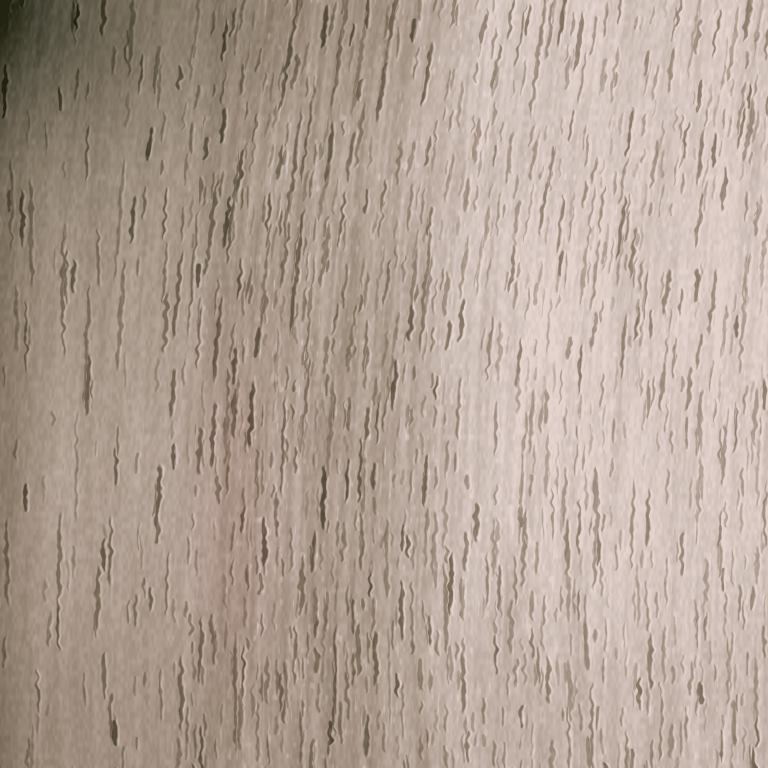
Write a WebGL 2 fragment shader that draws this texture.

```glsl
#version 300 es
precision highp float;
// Pale wood board under uneven light: a smooth tone field carries fine vertical
// fibres and tapered dark pores with a bright lip. Pores are jittered dashes,
// one per grid cell, drawn in three layers of different size.

#define DARK vec3(0.35, 0.31, 0.25)
#define LIGHT vec3(0.81, 0.75, 0.72)
#define PORE_DEPTH 0.30
#define LIP_GAIN 0.10
#define FIBRE_GAIN 0.075
#define GRIT_GAIN 0.065
#define LEAN 0.15
#define EDGE 0.0013

uniform vec2 u_resolution;
out vec4 outColor;

float hash(vec2 p) {
    vec3 q = fract(vec3(p.xyx) * 0.1031);
    q += dot(q, q.yzx + 33.33);
    return fract((q.x + q.y) * q.z);
}

float noise(vec2 p) {
    vec2 i = floor(p), f = fract(p);
    f = f * f * (3.0 - 2.0 * f);
    return mix(mix(hash(i), hash(i + vec2(1, 0)), f.x),
               mix(hash(i + vec2(0, 1)), hash(i + vec2(1, 1)), f.x), f.y);
}

float fbm(vec2 p) {
    float sum = 0.0, gain = 0.5;
    for (int i = 0; i < 4; i++) {
        sum += gain * noise(p);
        p = p * 2.03 + 17.0;
        gain *= 0.5;
    }
    return sum / 0.9375;
}

// Pore layer: x is the dark groove, y is the bright lip on its right side
vec2 pores(vec2 p, vec2 cell, float halfWidth, float density, float seed) {
    float edge = max(EDGE, 0.7 / u_resolution.y);
    float wobble = (noise(p * vec2(60.0, 110.0) + seed) - 0.5) * 0.0045;
    float ragged = 0.55 + 0.9 * noise(p * vec2(150.0, 170.0) + seed);
    vec2 home = floor(p / cell), result = vec2(0.0);
    for (int j = -1; j <= 1; j++)
    for (int i = -1; i <= 1; i++) {
        vec2 id = home + vec2(i, j), key = id + seed + 50.0;
        vec2 jitter = vec2(hash(key), hash(key + 71.3));
        vec2 centre = (id + 0.1 + 0.8 * jitter) * cell;
        float clump = noise(centre * vec2(17.0, 9.0) + seed);
        float present = step(hash(key + 19.7), density * (0.45 + 1.1 * clump));
        float halfLength = cell.y * mix(0.18, 0.55, hash(key + 43.1));
        float lean = LEAN * smoothstep(0.15, 0.85, centre.y) * smoothstep(0.0, 0.35, centre.x);
        lean += 0.06 * (hash(key + 5.9) - 0.5);
        vec2 d = p - centre;
        d.x += wobble - lean * d.y;
        float taper = max(0.0, 1.0 - pow(abs(d.y) / halfLength, 2.0));
        float w = halfWidth * mix(0.6, 1.3, hash(key + 88.2)) * sqrt(taper) * ragged;
        float strength = present * mix(0.45, 1.0, hash(key + 31.4)) * smoothstep(0.0, 0.35, taper);
        float groove = 1.0 - smoothstep(w - edge, w + edge, abs(d.x));
        float lip = 1.0 - smoothstep(0.0, 2.0 * edge, abs(d.x - w - 1.6 * edge));
        result = max(result, strength * vec2(groove, lip));
    }
    return result;
}

// Broad light and dark areas of the board
float boardTone(vec2 p) {
    float bend = 0.03 * (fbm(vec2(p.x * 3.0, p.y * 2.5)) - 0.5);
    float x = p.x + bend;
    float tone = mix(0.715, 0.835, smoothstep(0.42, 0.72, x));
    tone -= 0.055 * exp(-pow((x - 0.29) / 0.03, 2.0));
    tone -= 0.02 * smoothstep(0.28, 0.34, x) * (1.0 - smoothstep(0.5, 0.6, x));
    tone -= 0.16 * exp(-p.x / 0.06);
    tone -= 0.07 * smoothstep(0.75, 1.0, p.y) * (1.0 - smoothstep(0.3, 0.75, p.x));
    tone -= 0.06 * (1.0 - smoothstep(0.0, 0.35, p.y));
    tone -= 0.42 * exp(-3.2 * length((p - vec2(0.0, 1.0)) * vec2(1.9, 1.7)));
    return tone + 0.07 * (fbm(p * vec2(14.0, 2.2) + 4.0) - 0.5);
}

void main() {
    vec2 p = gl_FragCoord.xy / u_resolution;
    float tone = boardTone(p);

    // Fibres run along the grain, grit is short and nearly even
    vec2 along = vec2(p.x - 0.06 * p.y * p.y, p.y);
    float middle = smoothstep(0.22, 0.35, p.x) * (1.0 - 0.5 * smoothstep(0.5, 0.65, p.x));
    float fibre = noise(along * vec2(230.0, 9.0)) + noise(along * vec2(95.0, 5.0) + 30.0) - 1.0;
    float grit = noise(along * vec2(330.0, 130.0)) - 0.5;
    tone += FIBRE_GAIN * fibre * (0.5 + 0.5 * middle) + GRIT_GAIN * grit;
    float glint = smoothstep(0.8, 0.95, noise(along * vec2(240.0, 65.0) + 60.0));
    tone += 0.07 * glint * (0.3 + 0.7 * middle);

    // Long pores favour the left side, short ones the middle and right
    float right = smoothstep(0.2, 0.34, p.x);
    vec2 longPores = pores(p, vec2(0.030, 0.17), 0.0021, mix(0.55, 0.28, right), 3.0);
    vec2 mediumPores = pores(p, vec2(0.022, 0.085), 0.0024, mix(0.28, 0.68, right), 137.0);
    vec2 shortPores = pores(p, vec2(0.013, 0.048), 0.0016, mix(0.15, 0.55, right), 291.0);
    vec2 pore = max(max(longPores * 0.8, mediumPores), shortPores * 0.65);
    tone -= PORE_DEPTH * pore.x;
    tone += LIP_GAIN * pore.y * (1.0 - pore.x);

    // Tone to colour: midtones are warmer, the shaded corner is greener
    float t = clamp((tone - DARK.r) / (LIGHT.r - DARK.r), -0.45, 1.18);
    vec3 color = mix(DARK, LIGHT, t);
    color -= vec3(0.0, 0.06, 0.13) * max(0.0, t * (1.0 - t));
    color += vec3(-0.01, 0.03, 0.03) * exp(-5.0 * length(p - vec2(0.0, 1.0)));
    float blush = exp(-pow((p.x - 0.31) / 0.06, 2.0) - pow((p.y - 0.32) / 0.22, 2.0));
    color += vec3(0.015, -0.01, 0.0) * blush;
    outColor = vec4(clamp(color, 0.0, 1.0), 1.0);
}
```
